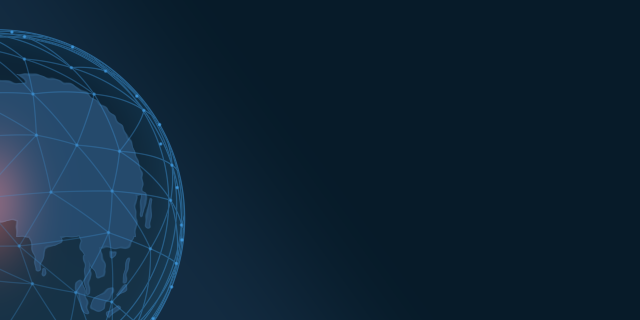
Write a WebGL 1 fragment shader that draws this background.

```glsl
precision highp float;
uniform vec2 u_resolution;

#define GLOBE_CENTER vec2(-0.012, 0.318)
#define GLOBE_RADIUS 0.589
#define NODES 130
#define DOT_SIZE 0.0046
#define LINE_WIDTH 0.0008
#define COAST_ROUGHNESS 0.009
#define NIGHT vec3(0.027, 0.106, 0.162)
#define HAZE vec3(0.075, 0.170, 0.255)
#define LAND vec3(0.145, 0.290, 0.425)
#define COAST vec3(0.200, 0.395, 0.560)
#define SIGNAL vec3(0.250, 0.610, 0.890)
#define EMBER vec3(0.380, 0.115, 0.070)

float hash(float n) { return fract(sin(n * 91.345) * 4375.85); }

vec2 gradientAt(vec2 cell) {
  float a = 6.2832 * hash(dot(cell, vec2(1.37, 7.91)));
  return vec2(cos(a), sin(a));
}

float gradientNoise(vec2 p) {
  vec2 i = floor(p), f = fract(p), u = f * f * (3.0 - 2.0 * f);
  vec2 e = vec2(1.0, 0.0);
  float low = mix(dot(gradientAt(i), f), dot(gradientAt(i + e), f - e), u.x);
  float high = mix(dot(gradientAt(i + e.yx), f - e.yx), dot(gradientAt(i + 1.0), f - 1.0), u.x);
  return mix(low, high, u.y);
}

float fill(float d, float px) { return 1.0 - smoothstep(-px, px, d); }

float stroke(float d, float width, float px) {
  return 1.0 - smoothstep(max(width - px, 0.0), width + px, abs(d));
}

// Capsule whose radius changes from ra to rb
float taper(vec2 p, vec2 a, vec2 b, float ra, float rb) {
  vec2 ab = b - a;
  float h = clamp(dot(p - a, ab) / dot(ab, ab), 0.0, 1.0);
  return length(p - a - ab * h) - mix(ra, rb, h);
}

float landDistance(vec2 p) {
  p += COAST_ROUGHNESS * vec2(gradientNoise(p * 38.0), gradientNoise(p * 38.0 + 17.0));
  // Continent with its straight coasts and northern inlet
  float d = max(length(p - vec2(0.065, 0.385)) - 0.383, 0.260 - p.y);
  d = max(d, -max(p.x - 0.052, p.y - 0.310));
  d = max(d, -max(0.424 - p.x, p.y - 0.390));
  d = max(d, -taper(p, vec2(-0.02, 0.780), vec2(0.068, 0.748), 0.030, 0.012));
  // Southern peninsulas
  d = min(d, taper(p, vec2(0.286, 0.265), vec2(0.378, 0.265), 0.037, 0.040));
  d = min(d, taper(p, vec2(0.120, 0.270), vec2(0.120, 0.163), 0.029, 0.007));
  d = min(d, taper(p, vec2(0.130, 0.255), vec2(0.168, 0.256), 0.034, 0.022));
  d = min(d, taper(p, vec2(0.281, 0.232), vec2(0.315, 0.148), 0.031, 0.013));
  d = min(d, taper(p, vec2(0.271, 0.195), vec2(0.275, 0.088), 0.009, 0.006));
  // Islands
  d = min(d, taper(p, vec2(0.247, 0.110), vec2(0.268, 0.030), 0.012, 0.009));
  d = min(d, taper(p, vec2(0.307, 0.050), vec2(0.345, 0.090), 0.022, 0.008));
  d = min(d, taper(p, vec2(0.338, 0.015), vec2(0.372, 0.040), 0.009, 0.004));
  d = min(d, taper(p, vec2(0.401, 0.185), vec2(0.388, 0.120), 0.006, 0.004));
  d = min(d, taper(p, vec2(0.389, 0.103), vec2(0.368, 0.080), 0.007, 0.003));
  d = min(d, taper(p, vec2(0.469, 0.375), vec2(0.462, 0.295), 0.004, 0.008));
  d = min(d, taper(p, vec2(0.448, 0.395), vec2(0.443, 0.330), 0.008, 0.004));
  d = min(d, taper(p, vec2(0.139, 0.156), vec2(0.139, 0.146), 0.005, 0.007));
  return min(d, taper(p, vec2(0.350, 0.206), vec2(0.357, 0.209), 0.007, 0.005));
}

// Jittered golden spiral over the unit sphere, slightly tilted
vec3 node(float i) {
  float h = 1.0 - 2.0 * (i + 0.5 + 5.0 * (hash(i) - 0.5)) / float(NODES);
  h = clamp(h, -0.99, 0.99);
  float a = i * 2.39996 + 0.28 * (hash(i + 41.0) - 0.5);
  vec3 v = vec3(sqrt(1.0 - h * h) * vec2(sin(a), cos(a)), h).xzy;
  v.xy = mat2(0.94, 0.34, -0.34, 0.94) * v.xy;
  return v;
}

// Great-circle link between two nodes, with even width on the canvas
float link(vec3 p, vec3 a, vec3 b, float px) {
  vec3 n = normalize(cross(a, b)), middle = normalize(a + b);
  float slope = max(length(n.xy - n.z * p.xy / p.z), 0.001);
  float inside = step(dot(a, middle), dot(p, middle)) * step(0.6, dot(a, b));
  return inside * stroke(dot(p, n) / slope * GLOBE_RADIUS, LINE_WIDTH, px);
}

void main() {
  float px = 1.0 / u_resolution.y;
  vec2 p = gl_FragCoord.xy * px;
  vec2 q = (p - GLOBE_CENTER) / GLOBE_RADIUS;
  float r = length(q);

  // Diagonal haze
  float haze = 1.0 - smoothstep(-0.12, 0.68, p.x - 0.72 * (1.0 - p.y));
  vec3 color = mix(NIGHT, HAZE, haze);

  if (r < 1.03) {
    float disc = fill((r - 1.0) * GLOBE_RADIUS, px);
    vec3 s = vec3(q, sqrt(max(1.0 - r * r, 0.002)));

    // Ocean, continents and coastlines
    vec3 ocean = mix(vec3(0.085, 0.195, 0.275), vec3(0.050, 0.140, 0.210), smoothstep(0.1, 0.85, p.y));
    ocean += vec3(0.01, 0.035, 0.05) * smoothstep(0.8, 1.0, r);
    float land = landDistance(p);
    vec3 surface = mix(ocean, LAND, fill(land, px));
    surface = mix(surface, COAST, 0.55 * stroke(land, 0.0015, px));

    // Warm light at the left edge
    vec2 g = (p - vec2(-0.03, 0.365)) * vec2(1.5, 1.0);
    surface += EMBER * exp(-28.0 * dot(g, g));
    color = mix(color, surface, disc);

    // Network of nodes and links
    float lines = 0.0, dots = 0.0;
    for (int i = 0; i < NODES; i++) {
      float id = float(i);
      vec3 a = node(id);
      if (a.z > -0.3) {
        dots = max(dots, fill(length(q - a.xy) * GLOBE_RADIUS - DOT_SIZE, px) * mix(1.0, 0.65, max(a.z, 0.0)));
      }
      if (dot(a, s) > 0.6) {
        lines = max(lines, link(s, a, node(id + 8.0), px));
        lines = max(lines, link(s, a, node(id + 13.0), px));
        lines = max(lines, link(s, a, node(id + 21.0), px));
      }
    }
    // Strands that touch the rim
    float strands = 0.5 * stroke((r - 1.0) * GLOBE_RADIUS, LINE_WIDTH, px);
    for (int k = 0; k < 5; k++) {
      float angle = 0.4 * float(k) - 0.1, inset = 0.035 + 0.014 * float(k);
      float ring = length(q - inset * vec2(cos(angle), sin(angle))) - 1.0 + inset;
      strands = max(strands, 0.4 * stroke(ring * GLOBE_RADIUS, LINE_WIDTH, px));
    }
    color = mix(color, SIGNAL, max(lines * disc * mix(0.5, 0.22, s.z), strands));
    color = mix(color, SIGNAL, 0.9 * dots);
  }
  gl_FragColor = vec4(color, 1.0);
}
```
